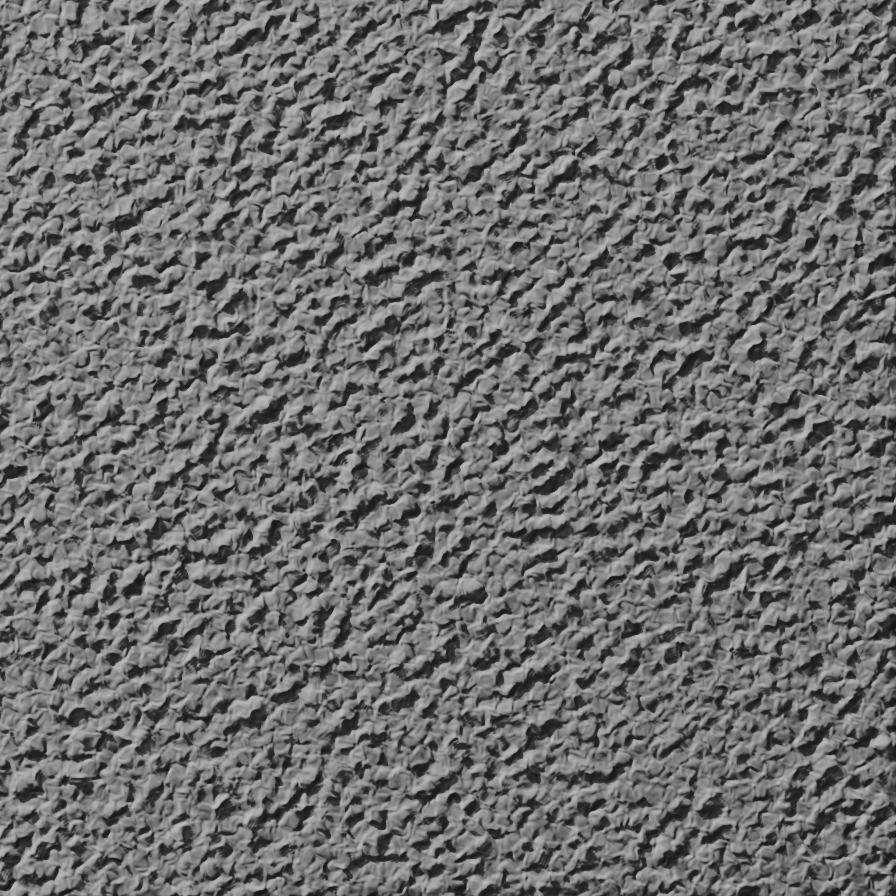
This texture is drawn by a three.js fragment shader. Its source:

```glsl
// Rough grey plaster with slanted lumps, lit at a low angle from the upper left.
varying vec2 vUv;

vec2 hash2(vec2 p) {
  vec3 q = fract(p.xyx * vec3(0.1031, 0.1030, 0.0973));
  q += dot(q, q.yzx + 33.33);
  return fract((q.xx + q.yz) * q.zy);
}

float cornerSlope(vec2 cell, vec2 offset) {
  return dot(hash2(cell) * 2.0 - 1.0, offset);
}

// Gradient noise, roughly -0.7 to 0.7
float noise(vec2 p) {
  vec2 cell = floor(p);
  vec2 f = p - cell;
  vec2 u = f * f * f * (f * (f * 6.0 - 15.0) + 10.0);
  vec2 e = vec2(1.0, 0.0);
  float low = mix(cornerSlope(cell, f), cornerSlope(cell + e, f - e), u.x);
  float high = mix(cornerSlope(cell + e.yx, f - e.yx), cornerSlope(cell + 1.0, f - 1.0), u.x);
  return 1.3 * mix(low, high, u.y);
}

// Rounded pebbles: smooth minimum of squared distances to scattered points
float grains(vec2 p) {
  vec2 cell = floor(p);
  float sum = 0.0001;
  for (int y = -1; y <= 1; y++) {
    for (int x = -1; x <= 1; x++) {
      vec2 neighbour = cell + vec2(float(x), float(y));
      vec2 toPoint = neighbour + hash2(neighbour + 17.0) - p;
      sum += exp(-12.0 * dot(toPoint, toPoint));
    }
  }
  return 0.2 + log(sum) / 12.0;
}

// Relief: slanted lumps, pebbles on them, then fine grit
float height(vec2 p) {
  vec2 warped = p + 0.006 * vec2(noise(p * 70.0 + 3.0), noise(p * 70.0 + 41.0));
  vec2 along = vec2(0.81, 0.59);
  vec2 slanted = vec2(dot(warped, along), dot(warped, vec2(-along.y, along.x)));
  float lumps = 0.8 * noise(slanted * vec2(41.0, 60.0) + 80.0);
  float grit = 0.3 * noise(slanted * 115.0 + 7.0) + 0.16 * noise(slanted * 190.0 + 29.0);
  return lumps + 0.45 * grains(slanted * vec2(80.0, 88.0) + 90.0) + grit;
}

void main() {
  vec2 p = vUv + 1.0;
  vec2 toLight = vec2(-0.62, 0.78);
  float here = height(p);

  // Slope towards the light, and shadow cast by higher ground on that side
  float slope = here - height(p + toLight * 0.003);
  float blocked = 0.0;
  for (int i = 1; i <= 4; i++) {
    float reach = 0.0035 * float(i);
    blocked = max(blocked, height(p + toLight * reach) - here - 20.0 * reach);
  }
  float shadow = smoothstep(0.0, 0.25, blocked);

  // Light falls off slightly towards the lower right, with ragged dark borders
  float light = 0.24 + 3.0 * slope + 0.65 * here - 0.95 * shadow;
  light += 0.14 * (vUv.y - vUv.x);
  float ragged = 0.025 * noise(p * 45.0);
  light -= 1.2 * smoothstep(0.994, 1.006, vUv.x + ragged);
  light -= 0.9 * smoothstep(0.004, -0.006, vUv.y + ragged);

  // Soft limit spreads the tones evenly between shadow and highlight
  float grey = 0.42 + 0.36 * light / sqrt(1.4 + light * light);
  gl_FragColor = vec4(vec3(grey), 1.0);
}
```
